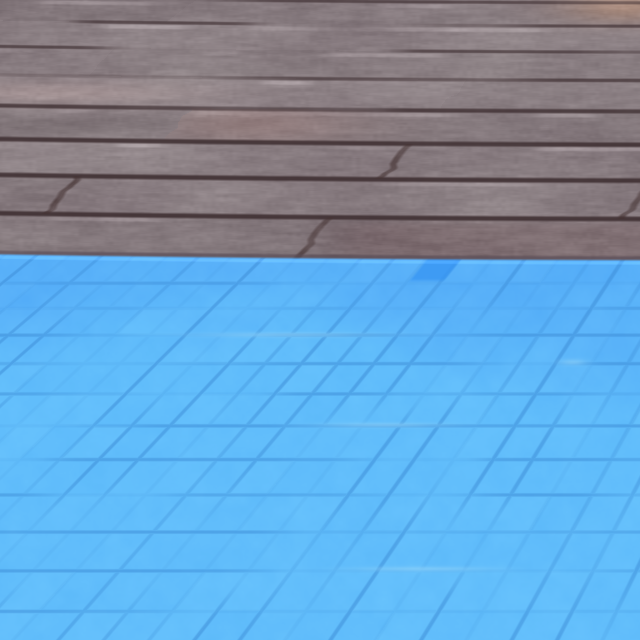
Give the GLSL for this texture, as a Shadertoy shader.

```glsl
// Weathered wooden deck planks above a blue tiled pool floor, seen in perspective.

const vec2 VANISH = vec2(1.99, -1.16);   // where the slanted grout lines converge
const float GROUT_STEP = 0.0328;         // angular spacing of those lines
const float BOARD_LENGTH = 0.9;
const float JOINTS[9] = float[9](0.49, 0.097, 0.62, 0.277, 0.71, 0.16, 0.45, 0.28, 0.6);

float hash(vec2 p) {
    return fract(sin(dot(p, vec2(127.1, 311.7))) * 43758.5453);
}

float noise(vec2 p) {
    vec2 i = floor(p), f = fract(p);
    f = f * f * (3.0 - 2.0 * f);
    return mix(mix(hash(i), hash(i + vec2(1, 0)), f.x),
               mix(hash(i + vec2(0, 1)), hash(i + vec2(1, 1)), f.x), f.y);
}

float fbm(vec2 p) {
    float sum = 0.0, amp = 0.5;
    for (int i = 0; i < 4; i++) {
        sum += amp * noise(p);
        p = p * 2.03 + 17.3;
        amp *= 0.5;
    }
    return sum;
}

// Soft line of the given half width, from a distance
float stroke(float d, float width) {
    return 1.0 - smoothstep(width * 0.2, width, abs(d));
}

// Soft bright streak centred at c
float streak(vec2 p, vec2 c, vec2 size) {
    vec2 q = (p - c) / size;
    return exp(-dot(q, q));
}

// Solves d = b*k + c*k*k for the perspective row number k
float rowNumber(float d, float b, float c) {
    return (sqrt(max(b * b + 4.0 * c * d, 0.0)) - b) / (2.0 * c);
}

// Deck border, measured downward from the top
float deckEdge(float x) {
    return 0.397 + 0.016 * x - 0.007 * x * x;
}

vec3 deck(vec2 p) {
    float up = deckEdge(p.x) - p.y;
    float k = rowNumber(up, 0.0658, -0.00195);
    float row = clamp(floor(k), 0.0, 8.0);
    float f = k - row;
    float rowHeight = 0.0658 - 0.0039 * k;

    // Slanted board ends
    float wobble = 0.012 * (noise(vec2(p.y * 110.0, row)) - 0.5);
    float along = p.x - JOINTS[int(row)] - 0.05 * (f - 0.5) + wobble;
    float board = floor(along / BOARD_LENGTH);
    float joint = along - BOARD_LENGTH * round(along / BOARD_LENGTH);

    // Board tint, stains and grain
    float tint = hash(vec2(row, board + 3.0));
    float stain = fbm(vec2(p.x * 5.0 + p.y * 4.0, p.y * 16.0));
    float grain = fbm(vec2(p.x * 28.0, p.y * 170.0));
    vec3 col = mix(vec3(0.48, 0.43, 0.45), vec3(0.60, 0.56, 0.57), stain);
    col += 0.035 * (tint - 0.5) + 0.09 * (grain - 0.47);
    col += 0.025 * (noise(p * 150.0) - 0.5);
    col += vec3(0.07, 0.035, 0.02) * streak(p, vec2(0.40, 0.194), vec2(0.17, 0.035))
         * step(0.0, along) * step(2.5, row) * step(row, 3.5);
    col += vec3(0.08, 0.06, 0.05) * streak(p, vec2(0.08, 0.145), vec2(0.22, 0.018));
    col -= 0.07 * streak(p, vec2(0.08, 0.195), vec2(0.20, 0.018));
    col -= vec3(0.03, 0.05, 0.05) * smoothstep(0.46, 0.6, p.x) * smoothstep(0.335, 0.36, p.y);
    col += vec3(0.14, 0.07, 0.0) * streak(p, vec2(0.98, 0.01), vec2(0.10, 0.025));

    // Dark gaps between planks, fading with distance
    float n = round(k);
    float near = 1.0 - smoothstep(2.5, 6.0, n);
    float patchy = smoothstep(0.25, 0.6, noise(vec2(p.x * 4.0, n * 5.3)));
    float gap = stroke((k - n) * rowHeight, mix(0.004, 0.006, near)) * step(0.5, n);
    col = mix(col, vec3(0.24, 0.18, 0.19), gap * mix(0.65 * patchy, 0.88, near));
    float rim = stroke((k - n) * rowHeight + 0.007, 0.005);
    col += 0.10 * rim * smoothstep(0.55, 0.85, noise(vec2(p.x * 9.0, n * 3.7)));
    float jointDark = 0.75 * step(row, 2.5) * (0.6 + 0.4 * noise(p * 70.0));
    col = mix(col, vec3(0.27, 0.20, 0.20), stroke(joint, 0.009) * jointDark);
    return mix(col, vec3(0.34, 0.29, 0.33), 0.65 * stroke(up - 0.002, 0.006));
}

vec3 pool(vec2 p) {
    float row = rowNumber(p.y - 0.406, 0.0352, 0.00134);
    float depth = p.y - VANISH.y;
    float column = (p.x - VANISH.x) / depth / GROUT_STEP + 21.8;
    vec2 tile = floor(vec2(column, row));

    // Water colour, cloudy patches and slight tile differences
    float cloud = fbm(p * vec2(4.0, 7.0));
    vec3 col = mix(vec3(0.345, 0.69, 0.975), vec3(0.385, 0.745, 0.985),
                   smoothstep(0.40, 0.62, p.y + 0.25 * (cloud - 0.45)));
    col += vec3(0.018, 0.014, 0.004) * (hash(tile) - 0.5);
    col += vec3(0.03, 0.025, 0.01) * (fbm(p * 45.0) - 0.47);

    // Grout lines with uneven strength
    float c = round(column), r = round(row);
    float slant = stroke((column - c) * GROUT_STEP * depth * 0.76, 0.0045);
    float level = stroke((row - r) * (0.0352 + 0.00268 * row), 0.0042);
    float slantFade = 0.2 + 0.8 * smoothstep(0.25, 0.75, noise(vec2(c * 7.1, p.y * 7.0)));
    float levelFade = 0.2 + 0.8 * smoothstep(0.3, 0.8, noise(vec2(p.x * 6.0, r * 4.3)));
    float grout = max(slant * slantFade, level * levelFade * step(0.5, r));
    col = mix(col, vec3(0.24, 0.55, 0.84), 0.52 * grout);

    // Pale glints on the level lines
    float glint = streak(p, vec2(0.45, 0.523), vec2(0.13, 0.004))
                + streak(p, vec2(0.60, 0.664), vec2(0.09, 0.004))
                + streak(p, vec2(0.66, 0.889), vec2(0.10, 0.004))
                + streak(p, vec2(0.895, 0.566), vec2(0.02, 0.005));
    col = mix(col, vec3(0.58, 0.83, 0.97), 0.5 * min(glint, 1.0));

    // One deeper blue tile beside the deck
    float side = abs(p.x - 0.682 + 0.8 * (p.y - 0.42));
    float deep = (1.0 - smoothstep(0.023, 0.030, side)) * (1.0 - smoothstep(0.434, 0.443, p.y));
    return mix(col, vec3(0.21, 0.58, 0.95), 0.75 * deep);
}

void mainImage(out vec4 fragColor, in vec2 fragCoord) {
    vec2 p = fragCoord / iResolution.xy;
    p.y = 1.0 - p.y;                     // measure downward from the far side
    float edge = p.y - deckEdge(p.x);
    vec3 col = mix(deck(p), pool(p), smoothstep(-0.002, 0.003, edge));
    col += 0.06 * stroke(edge - 0.005, 0.004);
    fragColor = vec4(clamp(col, 0.0, 1.0), 1.0);
}
```
